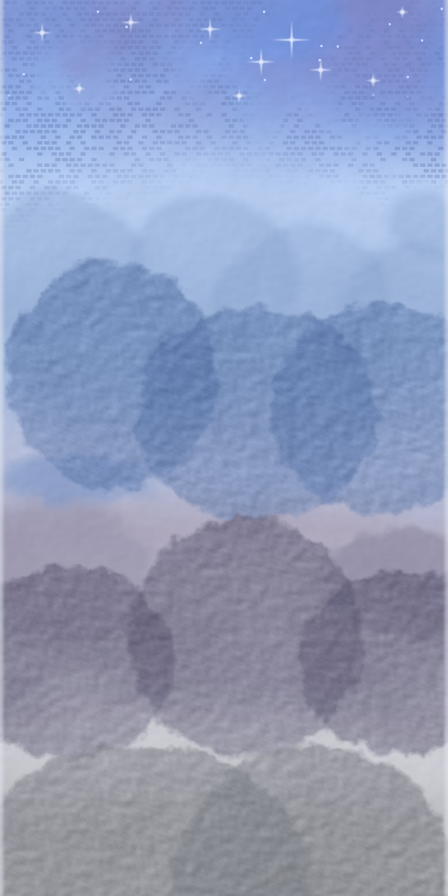
Reproduce this background procedurally as a Shadertoy shader.

```glsl
float hash(vec2 p) {
    vec3 q = fract(vec3(p.xyx) * 0.1031);
    q += dot(q, q.yzx + 33.33);
    return fract((q.x + q.y) * q.z);
}

float noise(vec2 p) {
    vec2 i = floor(p), f = fract(p);
    f = f * f * (3.0 - 2.0 * f);
    return mix(mix(hash(i), hash(i + vec2(1, 0)), f.x),
               mix(hash(i + vec2(0, 1)), hash(i + vec2(1, 1)), f.x), f.y);
}

float fbm(vec2 p) {
    float sum = 0.0, amp = 0.5;
    for (int i = 0; i < 4; i++) {
        sum += amp * noise(p);
        p = p * 2.03 + 17.0;
        amp *= 0.5;
    }
    return sum / 0.9375;
}

// Coverage of an ellipse: center in xy, radii in zw
float blob(vec2 p, vec4 e, float soft) {
    float d = (length((p - e.xy) / e.zw) - 1.0) * min(e.z, e.w);
    return smoothstep(soft, -soft, d);
}

vec3 skyWash(float y) {
    const vec4 stops[10] = vec4[10](
        vec4(0.66, 0.66, 0.68, 0.0), vec4(0.70, 0.70, 0.72, 0.12),
        vec4(0.79, 0.79, 0.82, 0.34), vec4(0.70, 0.69, 0.75, 0.5),
        vec4(0.68, 0.66, 0.74, 0.8), vec4(0.71, 0.74, 0.85, 0.93),
        vec4(0.64, 0.73, 0.87, 1.2), vec4(0.71, 0.80, 0.94, 1.55),
        vec4(0.57, 0.69, 0.91, 1.76), vec4(0.49, 0.58, 0.83, 1.97));
    vec3 col = stops[0].rgb;
    for (int i = 1; i < 10; i++)
        col = mix(col, stops[i].rgb, smoothstep(stops[i - 1].w, stops[i].w, y));
    return col;
}

// Four-pointed sparkle with thin tapering arms
float sparkle(vec2 d, float size) {
    d = abs(d);
    vec2 arm = max(1.0 - d / size, 0.0);
    vec2 thin = smoothstep(vec2(0.0045), vec2(0.0), d);
    return max(max(arm.x * thin.y, arm.y * thin.x), smoothstep(0.009, 0.002, length(d)));
}

void mainImage(out vec4 fragColor, in vec2 fragCoord) {
    vec2 p = fragCoord / iResolution.xy * vec2(1, 2);
    float wash = fbm(p * vec2(3, 4) + 5.0);
    vec3 col = skyWash(p.y + 0.12 * (wash - 0.5));

    // Violet and deep blue patches in the upper sky
    float high = smoothstep(1.55, 1.9, p.y);
    col = mix(col, vec3(0.40, 0.54, 0.86), 0.6 * blob(p, vec4(0.78, 1.86, 0.3, 0.17), 0.14));
    col = mix(col, vec3(0.53, 0.53, 0.76), high * 0.6 * smoothstep(0.45, 0.75, fbm(p * 3.5 + 31.0)));
    col = mix(col, vec3(0.74, 0.83, 0.97), 0.4 * blob(p, vec4(0.5, 1.66, 0.4, 0.1), 0.12));

    // Broken canvas weave
    vec2 cell = p * vec2(62, 80);
    cell.x += 0.5 * mod(floor(cell.y), 2.0);
    vec2 inCell = abs(fract(cell) - 0.5);
    float dash = smoothstep(0.48, 0.25, inCell.x) * smoothstep(0.42, 0.18, inCell.y);
    float sides = abs(p.x - 0.5);
    float weave = smoothstep(0.42, 0.62, fbm(p * 6.0 + 2.0) + 0.3 * sides)
        * smoothstep(1.58, 1.80, p.y + 0.28 * sides) * step(0.35, hash(floor(cell)));
    col = mix(col, vec3(0.43, 0.51, 0.74), 0.5 * dash * weave);

    // Sparkles: position and arm length
    const vec3 stars[10] = vec3[10](
        vec3(0.583, 1.862, 0.032), vec3(0.651, 1.911, 0.045), vec3(0.716, 1.844, 0.026),
        vec3(0.469, 1.935, 0.026), vec3(0.292, 1.95, 0.022), vec3(0.094, 1.927, 0.022),
        vec3(0.833, 1.82, 0.018), vec3(0.898, 1.973, 0.014), vec3(0.534, 1.786, 0.016),
        vec3(0.177, 1.802, 0.014));
    for (int i = 0; i < 10; i++)
        col = mix(col, vec3(0.94, 0.96, 1.0), 0.85 * sparkle(p - stars[i].xy, stars[i].z));
    vec2 speckCell = floor(p * 26.0);
    vec2 speckOffset = fract(p * 26.0) - 0.3 - 0.4 * vec2(hash(speckCell), hash(speckCell + 9.0));
    col += 0.3 * step(0.9, hash(speckCell + 40.0)) * smoothstep(0.11, 0.03, length(speckOffset))
        * smoothstep(1.74, 1.85, p.y);

    // Soft far-off mist crowns
    const vec4 mist[5] = vec4[5](
        vec4(0.14, 1.39, 0.18, 0.18), vec4(0.47, 1.37, 0.19, 0.19), vec4(0.68, 1.30, 0.20, 0.20),
        vec4(0.92, 1.28, 0.17, 0.17), vec4(0.95, 1.49, 0.09, 0.07));
    vec2 drift = p + 0.03 * (vec2(noise(p * 9.0), noise(p * 9.0 + 50.0)) - 0.5);
    for (int i = 0; i < 5; i++)
        col = mix(col, vec3(0.52, 0.62, 0.78), 0.36 * blob(drift, mist[i], 0.018)
            * smoothstep(1.08, 1.38, p.y));

    // Ragged rims for the painted crowns
    vec2 ragged = p + 0.045 * (vec2(fbm(p * 26.0), fbm(p * 26.0 + 70.0)) - 0.5);
    col = mix(col, vec3(0.52, 0.51, 0.62), 0.32 * blob(ragged, vec4(0.13, 0.72, 0.21, 0.17), 0.025));
    col = mix(col, vec3(0.48, 0.47, 0.58), 0.40 * blob(ragged, vec4(0.91, 0.70, 0.19, 0.12), 0.015));
    col = mix(col, vec3(0.45, 0.56, 0.76), 0.55 * blob(ragged, vec4(0.17, 0.93, 0.17, 0.05), 0.02));

    // Translucent crowns: three blue, three violet, two grey
    const vec4 crowns[8] = vec4[8](
        vec4(0.25, 1.16, 0.235, 0.255), vec4(0.575, 1.075, 0.27, 0.24),
        vec4(0.85, 1.09, 0.245, 0.235), vec4(0.15, 0.52, 0.24, 0.215),
        vec4(0.547, 0.576, 0.262, 0.268), vec4(0.90, 0.52, 0.235, 0.205),
        vec4(0.31, 0.045, 0.38, 0.29), vec4(0.70, 0.045, 0.31, 0.29));
    float painted = 0.0;
    for (int i = 0; i < 8; i++) {
        vec3 tint = i < 3 ? vec3(0.35, 0.46, 0.66)
            : i < 6 ? vec3(0.37, 0.36, 0.46) : vec3(0.49, 0.50, 0.53);
        float cover = blob(ragged, crowns[i], 0.008);
        float strength = 0.50 + 0.22 * (wash - 0.5) + 0.06 * (p.y - crowns[i].y) / crowns[i].w;
        col = mix(col, tint, cover * strength);
        painted = max(painted, cover);
    }

    // Embossed paper grain
    vec2 grain = p * vec2(48, 62);
    float relief = fbm(grain) - fbm(grain + vec2(0.45, -0.6));
    col += relief * mix(0.025, 0.11, painted);
    col += 0.05 * (fbm(p * 7.0 + 12.0) - 0.5);

    // Pale side margins
    float margin = smoothstep(0.014, 0.0, min(p.x, 1.0 - p.x));
    col = mix(col, vec3(0.88, 0.90, 0.94), 0.55 * margin);
    fragColor = vec4(clamp(col, 0.0, 1.0), 1.0);
}
```
